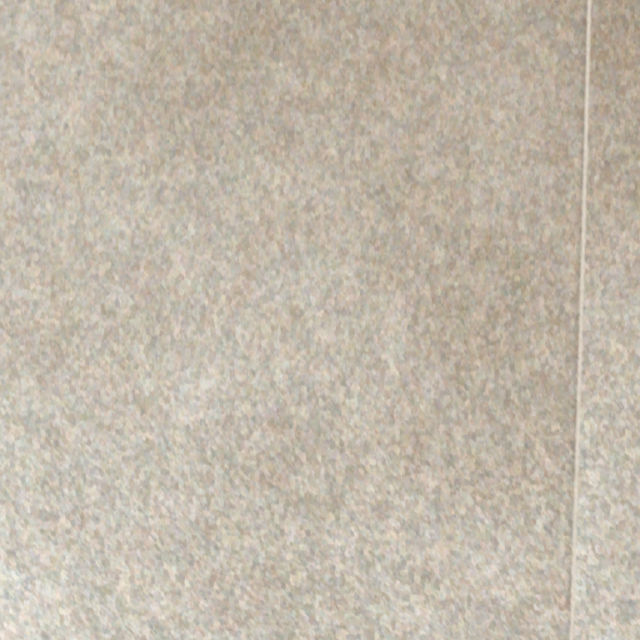
Give the GLSL for this texture, as a WebGL 2 fragment shader.

```glsl
#version 300 es
precision highp float;
// Worn beige stone slab with fine soft grain, sparse flecks and one pale joint.

#define GRAIN_CELLS 128.0
#define FINE_CELLS 215.0
#define CLUMP_CELLS 38.0
#define FLECK_CELLS 70.0
#define GRAIN_CONTRAST 0.115
#define FINE_CONTRAST 0.075
#define CLUMP_CONTRAST 0.05
#define TINT_STRENGTH 0.062
#define JOINT_HALF_WIDTH 0.0027
#define DARK_STONE vec3(0.698, 0.646, 0.578)
#define LIGHT_STONE vec3(0.832, 0.812, 0.769)
#define JOINT_COLOR vec3(0.875, 0.838, 0.785)

uniform vec2 u_resolution;
out vec4 fragColor;

const vec3 darkFleck = vec3(0.52, 0.52, 0.50);
const vec3 paleFleck = vec3(0.90, 0.88, 0.83);

vec3 hash3(vec2 cell, float seed) {
    vec3 p = fract(vec3(cell.xyx + seed) * vec3(0.1031, 0.1030, 0.0973));
    p += dot(p, p.yxz + 33.33);
    return fract((p.xxy + p.yzz) * p.zyx);
}

// Offset seen along a grain that leans by the given angle
vec2 leanOffset(vec2 d, float angle) {
    float c = cos(angle), s = sin(angle);
    return vec2(c * d.x + s * d.y, c * d.y - s * d.x) * vec2(1.2, 0.78);
}

// Cellular noise with soft borders: three random values per grain, centred on 0
vec3 softGrains(vec2 p, float angle, float seed) {
    vec2 base = floor(p);
    vec3 sum = vec3(0.0);
    float total = 0.0;
    for (int j = -1; j <= 1; j++) {
        for (int i = -1; i <= 1; i++) {
            vec2 cell = base + vec2(i, j);
            vec2 center = cell + mix(vec2(0.1), vec2(0.9), hash3(cell, seed).xy);
            vec2 d = leanOffset(p - center, angle);
            float weight = exp(-6.5 * dot(d, d));
            sum += weight * hash3(cell, seed + 17.0);
            total += weight;
        }
    }
    return sum / max(total, 1e-5) - 0.5;
}

// Sparse flecks: x is dark coverage, y is pale coverage
vec2 flecks(vec2 p, float angle) {
    vec2 base = floor(p);
    vec2 cover = vec2(0.0);
    for (int j = -1; j <= 1; j++) {
        for (int i = -1; i <= 1; i++) {
            vec2 cell = base + vec2(i, j);
            vec3 place = hash3(cell, 41.0);
            vec3 kind = hash3(cell, 73.0);
            vec2 d = leanOffset(p - cell - place.xy, angle + place.z - 0.5);
            float radius = mix(0.18, 0.36, kind.y);
            float spot = exp(-dot(d, d) / (radius * radius)) * mix(0.15, 0.8, kind.z * kind.z);
            cover = max(cover, spot * vec2(step(kind.x, 0.16), step(0.95, kind.x)));
        }
    }
    return cover;
}

// Broad stains from layered, bent sines
float mottle(vec2 p) {
    float sum = 0.0, amp = 0.5;
    for (int i = 0; i < 5; i++) {
        p += 0.35 * sin(p.yx * 1.3 + float(i) * 2.1);
        sum += amp * sin(p.x + 1.7) * sin(p.y + 0.6);
        p = mat2(1.5, 1.1, -1.1, 1.5) * p;
        amp *= 0.68;
    }
    return sum;
}

void main() {
    vec2 uv = gl_FragCoord.xy / u_resolution.y;
    float pixel = 1.0 / u_resolution.y;
    float lean = mix(0.5, 0.05, smoothstep(0.0, 0.6, uv.y));

    // Signed distance to the slightly bowed joint
    float jointX = 0.893 + uv.y * (0.032 - 0.004 * uv.y);
    float side = uv.x - jointX;

    // Broad light: pale at lower left, brown at upper right
    float light = 0.48 + 0.55 * (0.45 - uv.x) + 0.5 * (0.5 - uv.y);
    light += 0.35 * step(0.0, side) * (1.0 - smoothstep(0.4, 0.85, uv.y));
    light += 0.24 * mottle(uv * 8.0);
    vec3 color = mix(DARK_STONE, LIGHT_STONE, clamp(light, -0.1, 1.1));

    // Clumps, coarse and fine grain, with warm-cool and pink-green tints
    vec3 clump = softGrains(uv * CLUMP_CELLS, lean, 5.0);
    vec3 coarse = softGrains(uv * GRAIN_CELLS, lean, 3.0);
    vec3 fine = softGrains(uv * FINE_CELLS, lean, 9.0);
    float relief = mix(1.2, 0.88, smoothstep(0.0, 0.9, uv.y));
    color += relief * (GRAIN_CONTRAST * coarse.x + FINE_CONTRAST * fine.x);
    color += CLUMP_CONTRAST * clump.x;
    vec3 tint = coarse + 0.5 * fine + 0.4 * clump;
    color += TINT_STRENGTH * (tint.y * vec3(0.6, 0.0, -0.7) + tint.z * vec3(0.35, -0.3, 0.2));

    vec2 cover = flecks(uv * FLECK_CELLS, lean);
    color = mix(color, darkFleck, 0.5 * cover.x);
    color = mix(color, paleFleck, 0.8 * cover.y);

    // Joint with a faint shadow on its left
    float shade = (side + 0.006) / 0.004;
    color *= 1.0 - 0.07 * exp(-shade * shade);
    float soft = 0.001 + pixel;
    float joint = 1.0 - smoothstep(JOINT_HALF_WIDTH - soft, JOINT_HALF_WIDTH + soft, abs(side));
    color = mix(color, JOINT_COLOR + 0.04 * fine.x, 0.9 * joint);

    fragColor = vec4(clamp(color, 0.0, 1.0), 1.0);
}
```
